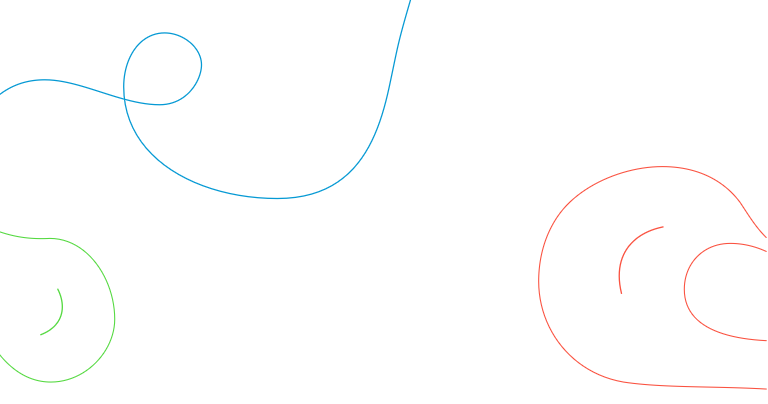
This background is drawn by a Shadertoy shader. Its source:

```glsl
// Thin loose outlines on white: a looping blue thread, a green lobe and a red hook.
// Each outline is a chain of cubic Bezier arcs; the nearest distance to the chain
// is turned into an antialiased stroke.

const float VIEW_HEIGHT = 4.05;     // canvas height in drawing units, origin at lower left
const int   ARC_STEPS   = 24;       // straight pieces per arc
const float FAR         = 100.0;
const float THREAD_WIDTH  = 0.0128;
const float OUTLINE_WIDTH = 0.0108;
const float ACCENT_WIDTH  = 0.0132;
const vec3 PAPER = vec3(1.0);
const vec3 BLUE  = vec3(0.02, 0.60, 0.83);
const vec3 GREEN = vec3(0.33, 0.85, 0.25);
const vec3 RED   = vec3(0.98, 0.32, 0.25);

float segmentDistance(vec2 p, vec2 a, vec2 b) {
    vec2 ab = b - a;
    float t = clamp(dot(p - a, ab) / max(dot(ab, ab), 1e-8), 0.0, 1.0);
    return length(p - a - ab * t);
}

vec2 bezier(vec2 a, vec2 b, vec2 c, vec2 d, float t) {
    float s = 1.0 - t;
    return s * s * s * a + 3.0 * s * t * (s * b + t * c) + t * t * t * d;
}

float arcDistance(vec2 p, vec2 a, vec2 b, vec2 c, vec2 d) {
    // Skip arcs whose control box is well away from this point
    vec2 low = min(min(a, b), min(c, d)) - 0.1;
    vec2 high = max(max(a, b), max(c, d)) + 0.1;
    if (any(lessThan(p, low)) || any(greaterThan(p, high))) return FAR;

    float nearest = FAR;
    vec2 previous = a;
    for (int i = 1; i <= ARC_STEPS; i++) {
        vec2 current = bezier(a, b, c, d, float(i) / float(ARC_STEPS));
        nearest = min(nearest, segmentDistance(p, previous, current));
        previous = current;
    }
    return nearest;
}

// Wave from the left edge, a small loop, then a deep bowl up to the top edge
float blueThread(vec2 p) {
    float d = arcDistance(p, vec2(0.0, 3.105), vec2(0.14, 3.21), vec2(0.29, 3.25), vec2(0.45, 3.25));
    d = min(d, arcDistance(p, vec2(0.45, 3.25), vec2(0.81, 3.25), vec2(1.22, 3.0), vec2(1.60, 3.0)));
    d = min(d, arcDistance(p, vec2(1.60, 3.0), vec2(1.88, 3.0), vec2(2.02, 3.25), vec2(2.02, 3.40)));
    d = min(d, arcDistance(p, vec2(2.02, 3.40), vec2(2.02, 3.57), vec2(1.84, 3.72), vec2(1.65, 3.72)));
    d = min(d, arcDistance(p, vec2(1.65, 3.72), vec2(1.40, 3.72), vec2(1.24, 3.47), vec2(1.24, 3.18)));
    d = min(d, arcDistance(p, vec2(1.24, 3.18), vec2(1.24, 2.45), vec2(2.0, 2.06), vec2(2.78, 2.06)));
    d = min(d, arcDistance(p, vec2(2.78, 2.06), vec2(3.55, 2.06), vec2(3.78, 2.62), vec2(3.90, 3.17)));
    return min(d, arcDistance(p, vec2(3.90, 3.17), vec2(3.99, 3.59), vec2(3.98, 3.59), vec2(4.115, 4.05)));
}

// Rounded lobe entering from the left edge
float greenLobe(vec2 p) {
    float d = arcDistance(p, vec2(0.0, 1.725), vec2(0.15, 1.675), vec2(0.30, 1.65), vec2(0.50, 1.66));
    d = min(d, arcDistance(p, vec2(0.50, 1.66), vec2(0.88, 1.66), vec2(1.15, 1.25), vec2(1.15, 0.85)));
    d = min(d, arcDistance(p, vec2(1.15, 0.85), vec2(1.15, 0.53), vec2(0.86, 0.22), vec2(0.51, 0.22)));
    return min(d, arcDistance(p, vec2(0.51, 0.22), vec2(0.31, 0.22), vec2(0.14, 0.32), vec2(0.0, 0.49)));
}

// Outer and inner contours of the hook entering from the right edge
float redHook(vec2 p) {
    float d = arcDistance(p, vec2(7.68, 1.67), vec2(7.57, 1.78), vec2(7.50, 1.90), vec2(7.42, 2.02));
    d = min(d, arcDistance(p, vec2(7.42, 2.02), vec2(7.25, 2.25), vec2(6.98, 2.38), vec2(6.64, 2.38)));
    d = min(d, arcDistance(p, vec2(6.64, 2.38), vec2(6.25, 2.38), vec2(5.80, 2.19), vec2(5.59, 1.88)));
    d = min(d, arcDistance(p, vec2(5.59, 1.88), vec2(5.46, 1.69), vec2(5.40, 1.46), vec2(5.40, 1.23)));
    d = min(d, arcDistance(p, vec2(5.40, 1.23), vec2(5.40, 0.75), vec2(5.73, 0.31), vec2(6.25, 0.22)));
    d = min(d, arcDistance(p, vec2(6.25, 0.22), vec2(6.65, 0.16), vec2(7.15, 0.18), vec2(7.68, 0.15)));
    d = min(d, arcDistance(p, vec2(7.68, 1.53), vec2(7.57, 1.58), vec2(7.45, 1.61), vec2(7.32, 1.61)));
    d = min(d, arcDistance(p, vec2(7.32, 1.61), vec2(7.05, 1.61), vec2(6.86, 1.41), vec2(6.86, 1.15)));
    return min(d, arcDistance(p, vec2(6.86, 1.15), vec2(6.86, 0.81), vec2(7.19, 0.66), vec2(7.68, 0.635)));
}

// Share of a pixel covered by a line, correct for lines thinner than a pixel
float stroke(float d, float width, float pixel) {
    return clamp((0.5 * width - d) / pixel + 0.5, 0.0, min(1.0, width / pixel));
}

void mainImage(out vec4 fragColor, in vec2 fragCoord) {
    float pixel = VIEW_HEIGHT / iResolution.y;
    vec2 p = fragCoord * pixel;

    // Main outlines
    vec3 color = mix(PAPER, BLUE, stroke(blueThread(p), THREAD_WIDTH, pixel));
    color = mix(color, GREEN, stroke(greenLobe(p), OUTLINE_WIDTH, pixel));
    color = mix(color, RED, stroke(redHook(p), OUTLINE_WIDTH, pixel));

    // Short accents inside the lobe and the hook
    float greenAccent = arcDistance(p, vec2(0.58, 1.15), vec2(0.67, 0.97), vec2(0.63, 0.78), vec2(0.41, 0.695));
    float redAccent = arcDistance(p, vec2(6.645, 1.775), vec2(6.33, 1.71), vec2(6.14, 1.48), vec2(6.23, 1.11));
    color = mix(color, GREEN, stroke(greenAccent, ACCENT_WIDTH, pixel));
    color = mix(color, RED, stroke(redAccent, ACCENT_WIDTH, pixel));

    fragColor = vec4(color, 1.0);
}
```
